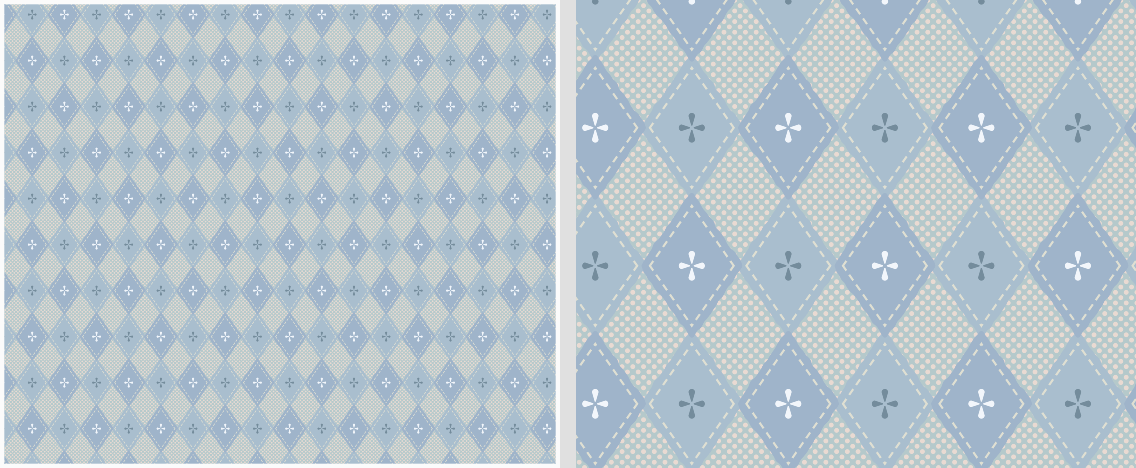
Left: the whole. Right: its middle third, enlarged.
A Shadertoy shader for this pattern:

```glsl
// Argyle cloth: a checker of two blue diamonds with stitched hems and four-petal
// sprigs, over a dotted ground, set in a thin white frame. Each pixel visits the
// four surrounding diamonds and takes distances to their edges, hems and sprigs.

const vec2 CELL = vec2(0.05746, 0.08216);   // repeat size, in canvas widths
const vec2 ORIGIN = vec2(0.0575, 0.0703);   // centre of the lowest left sprig
const vec2 HALF = vec2(0.5, 0.715);         // diamond half size, in cell widths
const float FRAME = 0.0078;

const vec3 WHITE = vec3(0.985);
const vec3 DEEP_BLUE = vec3(0.622, 0.706, 0.792);
const vec3 SOFT_BLUE = vec3(0.664, 0.746, 0.808);
const vec3 SAGE = vec3(0.708, 0.788, 0.796);
const vec3 BLUSH = vec3(0.915, 0.855, 0.825);
const vec3 THREAD = vec3(0.875, 0.875, 0.825);
const vec3 PALE_SPRIG = vec3(0.95, 0.965, 0.985);
const vec3 SLATE_SPRIG = vec3(0.455, 0.55, 0.61);

float hash(vec2 p) {
    vec3 q = fract(vec3(p.xyx) * 0.1031);
    q += dot(q, q.yzx + 33.33);
    return fract((q.x + q.y) * q.z);
}

float noise(vec2 p) {
    vec2 i = floor(p), f = fract(p);
    f = f * f * (3.0 - 2.0 * f);
    return mix(mix(hash(i), hash(i + vec2(1, 0)), f.x),
               mix(hash(i + vec2(0, 1)), hash(i + vec2(1, 1)), f.x), f.y);
}

float cover(float d, float px) {
    return 1.0 - smoothstep(-0.5 * px, 0.5 * px, d);
}

// x: signed distance to the diamond's edge, y: position along that edge, 0 to 1
vec2 diamond(vec2 p, vec2 halfSize) {
    p = abs(p);
    vec2 corner = vec2(halfSize.x, 0.0);
    vec2 edge = vec2(-halfSize.x, halfSize.y);
    float t = clamp(dot(p - corner, edge) / dot(edge, edge), 0.0, 1.0);
    float side = sign(dot(p / halfSize, vec2(1.0)) - 1.0);
    return vec2(side * length(p - corner - edge * t), t);
}

// Dashed line running inside the diamond's edge
float stitches(vec2 edge, float inset, float halfWidth, float count) {
    float along = abs(fract(edge.y * count) - 0.5) / count * length(HALF);
    return max(abs(edge.x + inset) - halfWidth, along - 0.036);
}

// Four teardrop petals, the upright pair slightly longer
float sprig(vec2 p) {
    p = abs(p);
    if (p.x > p.y) p = p.yx * vec2(1.0, 1.14);
    float h = clamp((p.y - 0.03) / 0.09, 0.0, 1.0);
    return length(p - vec2(0.0, 0.03 + 0.09 * h)) - mix(0.008, 0.034, h);
}

// Staggered round dots, in units of the dot spacing
float dots(vec2 p, float radius) {
    float a = length(fract(p) - 0.5);
    float b = length(fract(p + 0.5) - 0.5);
    return min(a, b) - radius;
}

vec3 cloth(vec2 grid, float px) {
    float deep = 1e3, soft = 1e3, thread = 1e3, pale = 1e3, slate = 1e3;
    vec2 base = floor(grid);

    for (int k = 0; k < 4; k++) {
        vec2 id = base + vec2(k & 1, k >> 1);
        vec2 p = (grid - id) * 2.0 * HALF;
        vec2 edge = diamond(p, HALF);
        // Ragged brush-like border, the same on every diamond
        float border = edge.x - 0.018 - 0.026 * noise(p * 13.0 + 40.0);
        thread = min(thread, stitches(edge, 0.054, 0.011, 7.0));
        if (mod(id.x + id.y, 2.0) < 0.5) {
            deep = min(deep, border);
            pale = min(pale, sprig(p));
        } else {
            soft = min(soft, border);
            slate = min(slate, sprig(p));
        }
    }

    // Dotted ground, then diamonds, hems and sprigs
    vec3 color = mix(SAGE, BLUSH, cover(dots(grid * vec2(9, 13), 0.225), px * 9.0));
    color = mix(color, SOFT_BLUE, cover(soft, px));
    color = mix(color, DEEP_BLUE, cover(deep, px));
    color = mix(color, THREAD, cover(thread, px));
    color = mix(color, PALE_SPRIG, cover(pale, px));
    return mix(color, SLATE_SPRIG, cover(slate, px));
}

void mainImage(out vec4 fragColor, in vec2 fragCoord) {
    float px = 1.0 / iResolution.x;
    vec2 p = fragCoord * px;
    vec3 color = cloth((p - ORIGIN) / CELL, px / CELL.x);

    // White frame
    vec2 margin = min(p, iResolution.xy * px - p);
    float inFrame = cover(min(margin.x, margin.y) - FRAME, px);
    fragColor = vec4(mix(color, WHITE, inFrame), 1.0);
}
```
